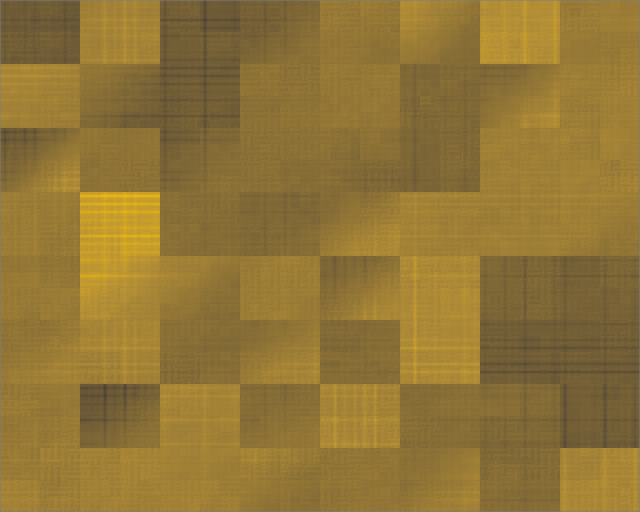
Reproduce this background procedurally as a WebGL 1 fragment shader.

```glsl
precision highp float;
uniform vec2 u_resolution;

float hash(vec2 p) {
  return fract(sin(dot(p, vec2(127.1, 311.7))) * 43758.5453);
}

// Bell-shaped random level of one tile, 0 to 1
float level(vec2 cell) {
  return 0.5 * (hash(cell) + hash(cell + 37.0));
}

// Tiles that are flat, merged with a neighbour or shaded diagonally
float patchwork(vec2 p) {
  vec2 cell = floor(p);
  vec2 f = p - cell;
  float kind = hash(cell + 71.0);
  float side = step(0.5, hash(cell + 93.0));
  vec2 upperLeft = mix(vec2(-1.0, 0.0), vec2(0.0, 1.0), side);
  if (kind > 0.75) return level(cell);
  if (kind > 0.5) return level(cell + upperLeft);
  vec2 lowerRight = hash(cell + 57.0) > 0.5 ? vec2(1.0, 0.0) : vec2(0.0, -1.0);
  float t = smoothstep(0.05, 0.95, 0.5 * (f.x + 1.0 - f.y));
  return mix(level(cell + upperLeft), level(cell + lowerRight), t);
}

// Thin parallel threads of random strength
float threads(float x, float seed) {
  float i = floor(x);
  float d = x - i - 0.5;
  float strength = pow(hash(vec2(i, seed)), 1.8);
  return strength * (exp(-d * d * 45.0) + 0.2 * exp(-d * d * 8.0));
}

// Height of a maze made of horizontal and vertical strokes
float maze(vec2 p) {
  vec2 f = abs(fract(p) - 0.5);
  float d = hash(floor(p) + 11.0) > 0.5 ? f.x : f.y;
  return 1.0 - smoothstep(0.12, 0.36, d);
}

vec3 cloth(vec2 uv) {
  float tone = mix(0.43, 0.81, pow(patchwork(uv * 8.0 + 120.0), 1.45));

  // Woven threads deepen the dark tiles and light up the bright ones
  vec2 tile = floor(uv * 8.0);
  float across = mix(0.3, 1.0, smoothstep(0.25, 0.6, hash(tile + 5.0)));
  float down = mix(0.3, 1.0, smoothstep(0.25, 0.6, hash(tile + 23.0)));
  float weave = across * threads(uv.y * 64.0, 3.0) + down * threads(uv.x * 64.0, 8.0);
  float shade = tone + (tone - 0.57) * weave * 0.8;

  // Finer patches and an embossed maze
  shade += 0.045 * (patchwork(uv * 16.0 + 40.0) - 0.5);
  shade += 0.025 * (patchwork(uv * 32.0 + 60.0) - 0.5);
  shade += 0.03 * (patchwork(uv * 64.0 + 90.0) - 0.5);
  vec2 q = uv * 96.0;
  float relief = maze(q) - maze(q + vec2(-0.2, 0.2));
  shade += relief * mix(0.002, 0.03, level(floor(uv * 16.0) + 17.0));

  // Grey-brown through ochre to gold
  shade = clamp(shade, 0.24, 0.91);
  float blue = 0.21 - 0.12 * smoothstep(0.69, 0.92, shade);
  return vec3(shade, 0.035 + 0.745 * shade, blue);
}

void main() {
  // Four samples per pixel smooth the tile edges
  vec3 color = vec3(0.0);
  for (int i = 0; i < 4; i++) {
    float n = float(i);
    vec2 offset = vec2(mod(n, 2.0), floor(n / 2.0)) * 0.5 - 0.25;
    color += 0.25 * cloth((gl_FragCoord.xy + offset) / u_resolution);
  }

  // Thin greyish frame
  vec2 margin = min(gl_FragCoord.xy, u_resolution - gl_FragCoord.xy) / u_resolution.x;
  float frame = 1.0 - smoothstep(0.0012, 0.0026, min(margin.x, margin.y));
  color = mix(color, vec3(0.49, 0.50, 0.50), 0.5 * frame);
  gl_FragColor = vec4(color, 1.0);
}
```
